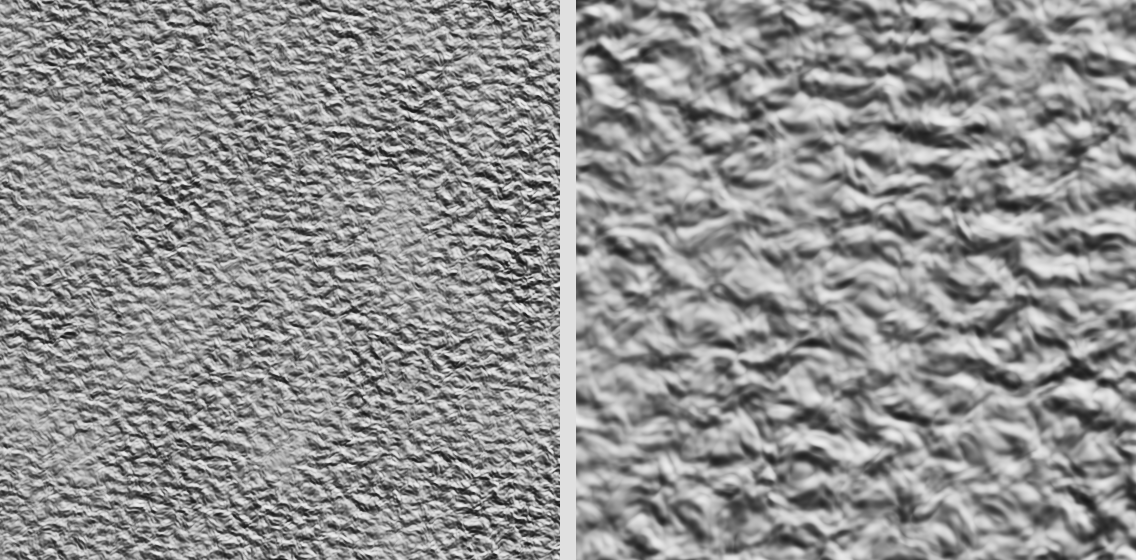
Left, the full canvas; right, a detail of the centre.
Reproduce this texture procedurally as a three.js fragment shader.

```glsl
// Rough grey stucco: a height field of gradient noise, made of broad grains,
// creased lumps and fine grit, is lit by a low light from above.
// Slow noise varies the relief, leaving worn areas and darker, pitted patches.

varying vec2 vUv;

// Relief: lattice cells across the canvas and height of each layer
const float GRAIN_SCALE = 60.0;
const float LUMP_SCALE = 92.0;
const float GRIT_SCALE = 190.0;
const float LUMP_HEIGHT = 0.60;
const float GRIT_HEIGHT = 0.17;
const float LUMP_CREASE = 0.004;     // softness of the creases between lumps
const vec2 GRAIN_STRETCH = vec2(0.88, 1.12);
const float GRAIN_TILT = 0.20;       // grains lean down to the right
const float WARP_SCALE = 34.0;
const float WARP_AMOUNT = 0.006;

// Light
const vec2 LIGHT_DIRECTION = vec2(0.29, 0.957);
const float SLOPE_REACH = 0.0021;    // half the span used to measure slope
const float SLOPE_GAIN = 2.25;
const float HEIGHT_GAIN = 0.60;      // raised tops brighten, hollows darken
const float EXPOSURE = 0.13;

// Patches
const float PATCH_SCALE = 5.0;
const float PATCH_ROUGHNESS = 0.65;
const float PATCH_DARKNESS = 0.32;
const float SIDE_ROUGHNESS = 0.22;   // extra relief toward the right

const vec3 SHADOW_COLOUR = vec3(0.02);
const vec3 LIGHT_COLOUR = vec3(1.0);

// Pseudo-random unit vector for a lattice point
vec2 latticeGradient(vec2 cell) {
  vec3 q = fract(vec3(cell.xyx) * vec3(0.1031, 0.1030, 0.0973));
  q += dot(q, q.yzx + 33.33);
  float angle = 6.28318 * fract((q.x + q.y) * q.z);
  return vec2(cos(angle), sin(angle));
}

float gradientNoise(vec2 p) {
  vec2 cell = floor(p);
  vec2 f = fract(p);
  vec2 blend = f * f * f * (f * (f * 6.0 - 15.0) + 10.0);
  vec2 right = vec2(1.0, 0.0);
  vec2 up = vec2(0.0, 1.0);
  float a = dot(latticeGradient(cell), f);
  float b = dot(latticeGradient(cell + right), f - right);
  float c = dot(latticeGradient(cell + up), f - up);
  float d = dot(latticeGradient(cell + 1.0), f - 1.0);
  return mix(mix(a, b, blend.x), mix(c, d, blend.x), blend.y);
}

// Tilt and stretch the plane, then bend it so the grains are uneven
vec2 grainSpace(vec2 p) {
  float c = cos(GRAIN_TILT);
  float s = sin(GRAIN_TILT);
  vec2 bend = vec2(gradientNoise(p * WARP_SCALE + 17.0),
                   gradientNoise(p * WARP_SCALE + 71.0));
  p += WARP_AMOUNT * bend;
  return vec2(c * p.x - s * p.y, s * p.x + c * p.y) * GRAIN_STRETCH;
}

float stuccoHeight(vec2 p) {
  vec2 q = grainSpace(p);
  float grain = gradientNoise(q * GRAIN_SCALE + 200.0);
  float lump = gradientNoise(q * LUMP_SCALE + 330.0);
  float grit = gradientNoise(q * GRIT_SCALE + 470.0);
  lump = sqrt(lump * lump + LUMP_CREASE) - 0.19;
  return grain + LUMP_HEIGHT * lump + GRIT_HEIGHT * grit;
}

void main() {
  // Relief seen by the light
  vec2 reach = LIGHT_DIRECTION * SLOPE_REACH;
  float awayHeight = stuccoHeight(vUv - reach);
  float towardHeight = stuccoHeight(vUv + reach);
  float slope = awayHeight - towardHeight;
  float height = 0.5 * (awayHeight + towardHeight);

  // Slow change from worn to pitted plaster
  float patchiness = gradientNoise(vUv * PATCH_SCALE + 40.0)
                   + 0.6 * gradientNoise(vUv * PATCH_SCALE * 2.9 + 90.0);
  float roughness = 1.0 + PATCH_ROUGHNESS * patchiness
                  + SIDE_ROUGHNESS * (vUv.x - 0.5);

  // Soft shoulder toward black and white
  float light = roughness * (SLOPE_GAIN * slope + HEIGHT_GAIN * height)
              + EXPOSURE - PATCH_DARKNESS * patchiness;
  float tone = 0.5 + 0.5 * light / sqrt(1.0 + light * light);

  gl_FragColor = vec4(mix(SHADOW_COLOUR, LIGHT_COLOUR, tone), 1.0);
}
```
